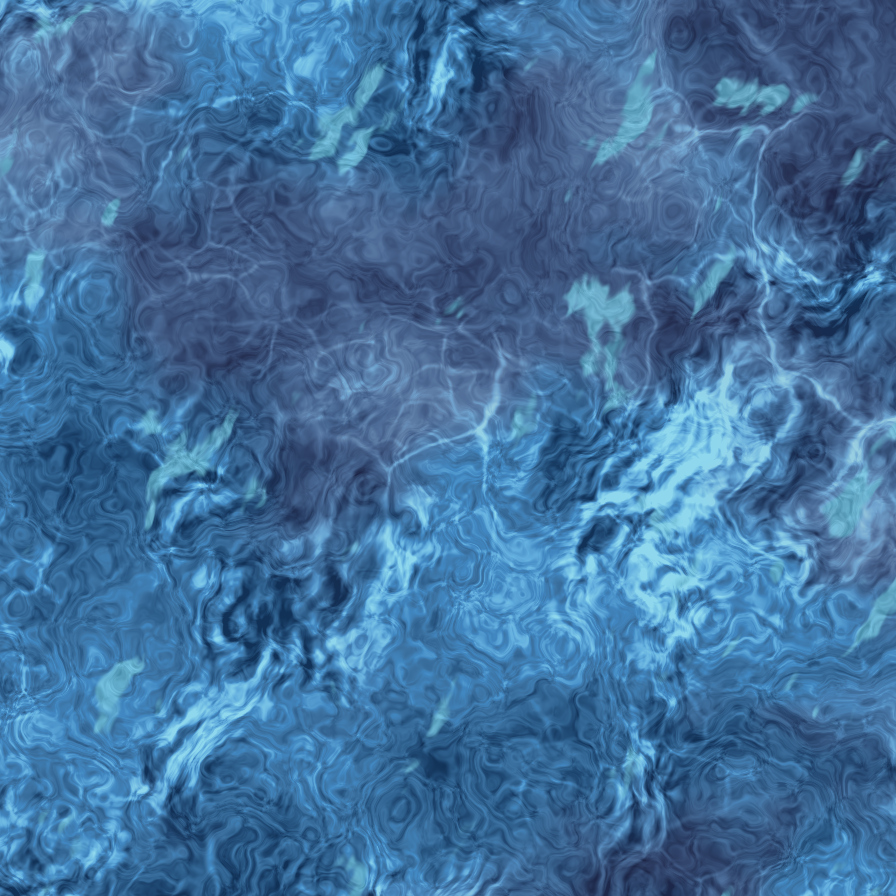
This texture is drawn by a Shadertoy shader. Its source:

```glsl
// Blue marble: cloudy blue stone with slate bands, pale cracks and cyan shards.
// Layered noise sets a tone that a colour ramp maps to blue; warped cellular
// borders draw the veins, and slanted stretched noise breaks up the shards.

const vec3 INK       = vec3(0.09, 0.18, 0.31);
const vec3 DEEP      = vec3(0.15, 0.28, 0.43);
const vec3 DUSK      = vec3(0.21, 0.37, 0.53);
const vec3 MID       = vec3(0.26, 0.44, 0.61);
const vec3 BRIGHT    = vec3(0.28, 0.52, 0.73);
const vec3 MIST      = vec3(0.34, 0.53, 0.69);
const vec3 SKY       = vec3(0.41, 0.67, 0.84);
const vec3 ICE       = vec3(0.58, 0.83, 0.90);
const vec3 FLECK     = vec3(0.42, 0.72, 0.82);
const vec3 SLATE_TINT = vec3(0.030, -0.035, -0.035);
const vec3 BLUE_TINT  = vec3(-0.025, 0.012, 0.030);

const float BAND_PERIOD = 0.78;   // height of one slate and blue cycle
const float BAND_CREST  = 0.75;   // height of the slate band
const float SLANT       = 1.08;   // direction of the shards, in radians
const float VEIN_SCALE  = 7.0;    // vein cells per canvas
const float CRACK_SCALE = 19.0;   // fine crack cells per canvas
const float CLOUD_GAIN  = 0.85;
const float GRAIN_GAIN  = 0.60;
const float SHARD_GAIN  = 1.50;

vec2 hash2(vec2 p) {
    vec3 q = fract(p.xyx * vec3(0.1031, 0.1030, 0.0973));
    q += dot(q, q.yzx + 33.33);
    return fract((q.xx + q.yz) * q.zy);
}

float noise(vec2 p) {
    vec2 i = floor(p), f = fract(p);
    f = f * f * (3.0 - 2.0 * f);
    vec2 e = vec2(0.0, 1.0);
    return mix(mix(hash2(i).x, hash2(i + e.yx).x, f.x),
               mix(hash2(i + e.xy).x, hash2(i + e.yy).x, f.x), f.y);
}

float fbm(vec2 p, int octaves) {
    float sum = 0.0, total = 0.0, amp = 1.0;
    for (int i = 0; i < octaves; i++) {
        sum += amp * noise(p);
        total += amp;
        amp *= 0.5;
        p = mat2(1.6, 1.2, -1.2, 1.6) * p + 17.3;
    }
    return sum / total;
}

// Cellular noise: x is the gap to the nearest border, y a value per cell.
vec2 cells(vec2 p) {
    vec2 i = floor(p), f = fract(p);
    float near = 9.0, next = 9.0, id = 0.0;
    for (int y = -1; y <= 1; y++)
    for (int x = -1; x <= 1; x++) {
        vec2 o = vec2(x, y), h = hash2(i + o);
        float d = length(o + h - f);
        if (d < near) { next = near; near = d; id = fract(h.x * 7.0 + h.y * 5.0); }
        else next = min(next, d);
    }
    return vec2(next - near, id);
}

float ramp(float low, float high, float t) {
    return clamp((t - low) / (high - low), 0.0, 1.0);
}

vec3 stone(float t, float slate) {
    vec3 c = mix(INK, DEEP, ramp(0.06, 0.23, t));
    c = mix(c, DUSK, ramp(0.23, 0.37, t));
    c = mix(c, MID, ramp(0.37, 0.49, t));
    c = mix(c, mix(BRIGHT, MIST, slate), ramp(0.49, 0.63, t));
    c = mix(c, SKY, ramp(0.63, 0.78, t));
    return mix(c, ICE, ramp(0.78, 1.05, t));
}

void mainImage(out vec4 fragColor, in vec2 fragCoord) {
    vec2 p = fragCoord / iResolution.y;
    vec2 warp = vec2(fbm(p * 9.0 + 3.1, 4), fbm(p * 9.0 + 41.7, 4)) - 0.5;
    vec2 q = p + 0.11 * warp;

    // Frame whose x axis runs along the shards
    float c = cos(SLANT), s = sin(SLANT);
    vec2 along = mat2(c, -s, s, c) * (p + 0.05 * warp);

    // Slate bands and clouds
    float band = cos(6.2832 * (p.y - BAND_CREST) / BAND_PERIOD);
    float slate = smoothstep(0.40, 0.72, fbm(q * vec2(3.0, 4.5) + 8.0, 4) + 0.17 * band);
    float cloud = fbm(q * 6.0 + 23.0, 5) - 0.5;
    float grain = fbm(p * 42.0 + 30.0 * warp, 3) - 0.5;
    float tone = 0.49 + CLOUD_GAIN * cloud + GRAIN_GAIN * grain * mix(1.0, 0.6, slate);

    // Dark plates between the veins
    vec2 plate = cells(q * VEIN_SCALE + 5.0);
    float inside = smoothstep(0.0, 0.25, plate.x);
    tone -= slate * (0.05 + 0.12 * inside * smoothstep(0.35, 0.8, plate.y));

    // Shards: bright and dark splinters in slanted patches
    float patches = smoothstep(0.50, 0.68, fbm(along * vec2(4.5, 9.0) + 61.0, 4));
    patches *= 1.0 - 0.6 * slate;
    float splinter = fbm(along * vec2(34.0, 80.0) + 6.0 * warp, 3) - 0.5;
    tone += patches * (SHARD_GAIN * splinter + 0.07);

    // Veins and fine cracks, fading in and out
    float veinFade = smoothstep(0.42, 0.68, fbm(p * 6.0 + 90.0, 3));
    float vein = smoothstep(0.07, 0.0, plate.x) * veinFade;
    float crackGap = cells((p + 0.06 * warp) * CRACK_SCALE + 70.0).x;
    float crackFade = smoothstep(0.46, 0.70, fbm(p * 8.0 + 130.0, 3));
    float crack = smoothstep(0.14, 0.0, crackGap) * crackFade;
    tone += 0.27 * vein + 0.17 * crack;

    // Tint, then scattered cyan flecks
    vec3 color = stone(tone, slate) + mix(BLUE_TINT, SLATE_TINT, slate);
    float fleck = smoothstep(0.71, 0.80, fbm(along * vec2(11.0, 24.0) + 200.0, 4));
    color = mix(color, FLECK + 0.3 * grain, 0.8 * fleck);
    fragColor = vec4(clamp(color, 0.0, 1.0), 1.0);
}
```
